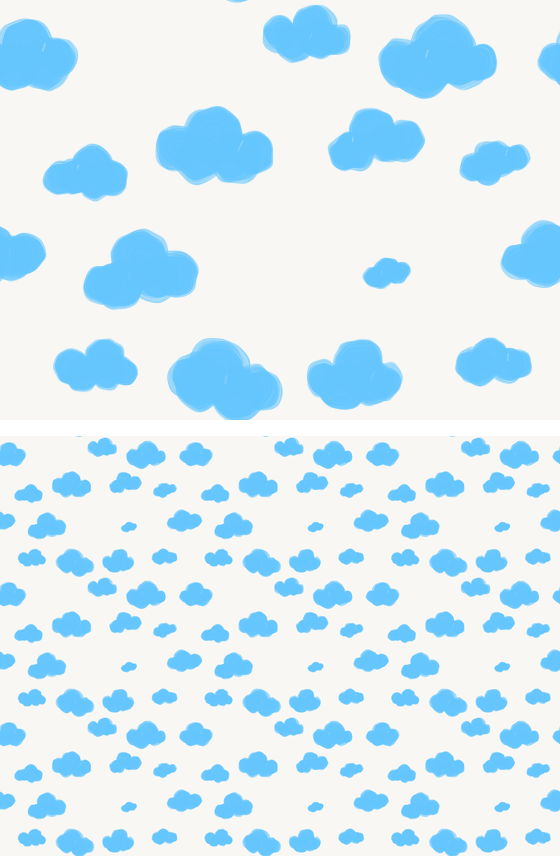
Top: one tile. Bottom: repeated 3 by 3.
A Shadertoy shader for this pattern:

```glsl
// Hand-painted blue clouds scattered over warm white paper, tiling on all sides.
// Each cloud is a ring of puffs; each puff is a stack of translucent round
// strokes, so the middle saturates while the offset rims stay pale and streaky.

const vec3 PAPER = vec3(0.972, 0.970, 0.953);
const vec3 BLUE = vec3(0.396, 0.776, 0.996);
const vec2 TILE = vec2(4.0, 3.0);    // size of the canvas in units
const vec2 CELLS = vec2(4.0, 4.0);   // whole number of cells per tile
const int PUFFS = 5;
const int STROKES = 5;

vec2 hash2(vec2 p) {
    vec3 q = fract(p.xyx * vec3(0.1031, 0.1030, 0.0973));
    q += dot(q, q.yzx + 33.33);
    return fract((q.xx + q.yz) * q.zy);
}

// Gradient noise, about -0.7 to 0.7
float corner(vec2 cell, vec2 offset) {
    float angle = 6.2832 * hash2(cell + 57.0).x;
    return dot(vec2(cos(angle), sin(angle)), offset);
}

float gradientNoise(vec2 p) {
    vec2 i = floor(p), f = p - i;
    vec2 u = f * f * f * (f * (f * 6.0 - 15.0) + 10.0);
    vec2 e = vec2(1.0, 0.0);
    return mix(mix(corner(i, f), corner(i + e, f - e), u.x),
               mix(corner(i + e.yx, f - e.yx), corner(i + 1.0, f - 1.0), u.x), u.y);
}

vec2 rotate(vec2 p, float angle) {
    float c = cos(angle), s = sin(angle);
    return vec2(c * p.x + s * p.y, c * p.y - s * p.x);
}

float segmentDistance(vec2 p, vec2 halfSpan) {
    float t = clamp(dot(p, halfSpan) / dot(halfSpan, halfSpan), -1.0, 1.0);
    return length(p - halfSpan * t);
}

// Paper left visible through one puff of overlapping strokes
float puffClear(vec2 p, float radius, vec2 seed, float blur) {
    float clear = 1.0;
    float spread = mix(0.035, 0.085, hash2(seed + 3.7).x);
    float streak = gradientNoise(vec2(length(p) * 38.0, dot(p, vec2(2.0, 1.3))) + seed);
    for (int k = 0; k < STROKES; k++) {
        vec2 h = hash2(seed + float(k) * 5.3 + 11.0);
        float angle = float(k) * 2.4 + 6.2832 * h.x;
        vec2 offset = spread * (0.5 + h.y) * vec2(cos(angle), sin(angle));
        float edge = radius * (0.96 + 0.09 * h.y) - length(p - offset);
        float opacity = 0.62 + 0.3 * streak;
        clear *= 1.0 - opacity * smoothstep(-blur, blur, edge);
    }
    return clear;
}

// Paper left visible through a cloud reaching from x = -1 to 1
float cloudClear(vec2 p, vec2 seed, float blur) {
    vec2 wobble = vec2(gradientNoise(p * 3.0 + seed), gradientNoise(p * 3.0 + seed + 19.0));
    vec2 q = p + 0.06 * wobble;
    float clear = 1.0;
    for (int i = 0; i < PUFFS; i++) {
        float t = float(i) * 0.5 - 1.0;
        float crown = 1.0 - abs(t);
        bool filler = (i & 1) == 1;   // lower puffs that join the lobes
        vec2 puffSeed = seed + float(i) * 7.1;
        vec2 jitter = hash2(puffSeed) - 0.5;
        vec2 center = vec2(t * 0.64, filler ? -0.18 : mix(-0.10, 0.15, crown));
        center += jitter * vec2(0.12 + 0.16 * crown, 0.14);
        float radius = mix(0.35, 0.46, crown) + 0.10 * (hash2(puffSeed + 2.3).y - 0.5);
        clear *= puffClear(q - center, radius, puffSeed, blur);
    }
    // A thin gap between brush marks
    vec2 h = hash2(seed + 31.0);
    vec2 gapCenter = (h - 0.5) * vec2(0.9, 0.3);
    float gap = segmentDistance(q - gapCenter, vec2(0.02, 0.06) * (0.4 + h.x));
    float gapMask = 1.0 - smoothstep(0.008 - blur, 0.014 + blur, gap);
    return max(clear, 0.45 * h.y * gapMask);
}

// Paper left visible through all clouds near a point of the tile
float cloudsClear(vec2 p, float pixel) {
    vec2 cellSize = TILE / CELLS;
    float baseRow = floor(p.y / cellSize.y);
    float clear = 1.0;
    for (int dy = -1; dy <= 1; dy++) {
        float row = baseRow + float(dy);
        float wrappedRow = mod(row, CELLS.y);
        float shift = 0.45 * mod(wrappedRow, 2.0) + 0.3 * hash2(vec2(wrappedRow, 8.0)).x;
        float baseColumn = floor(p.x / cellSize.x - shift);
        for (int dx = -1; dx <= 1; dx++) {
            float column = baseColumn + float(dx);
            float id = mod(column, CELLS.x) + CELLS.x * wrappedRow;
            if (mod(id, 7.0) == 5.0) continue;   // a few cells stay empty
            vec2 seed = vec2(id * 3.7 + 1.0, id * 1.9 + 4.0);
            vec2 h = hash2(seed + 13.0);
            float size = mix(0.14, 0.42, pow(fract(id * 0.618 + 0.3), 0.45));
            vec2 roam = 2.0 * (h - 0.5) * vec2(0.5 - size, 0.36 - 0.65 * size);
            vec2 local = p - (vec2(column + shift, row) + 0.5) * cellSize - roam;
            if (length(local) > 1.3 * size) continue;
            float tilt = mix(-0.12, 0.26, hash2(seed + 23.0).x);
            clear *= cloudClear(rotate(local, tilt) / size, seed, 0.8 * pixel / size);
        }
    }
    return clear;
}

void mainImage(out vec4 fragColor, in vec2 fragCoord) {
    vec2 p = fragCoord / iResolution.xy * TILE;
    float clear = cloudsClear(p, TILE.x / iResolution.x);
    fragColor = vec4(mix(BLUE, PAPER, clear), 1.0);
}
```
